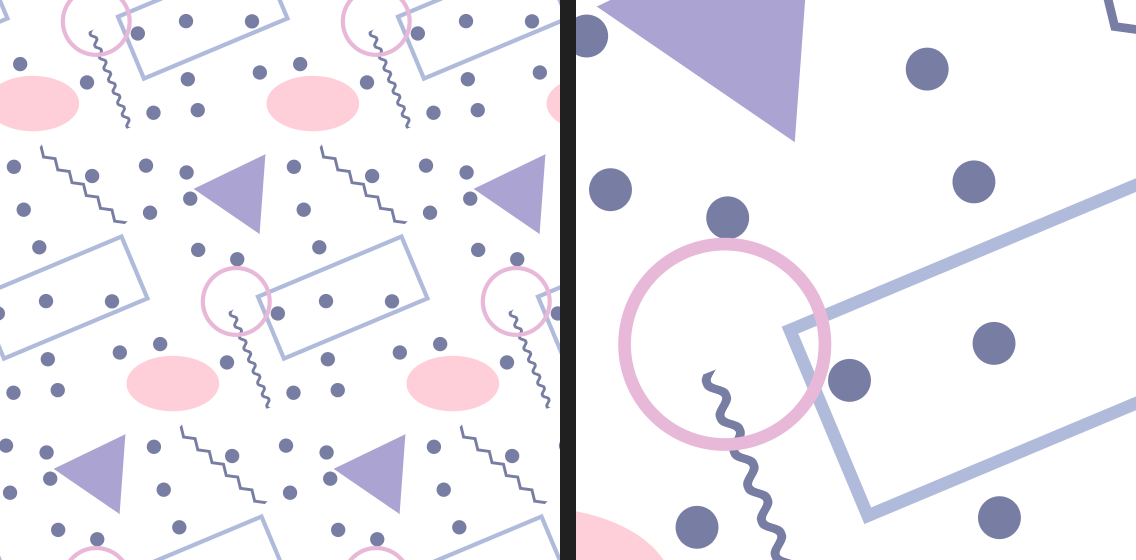
Left, the full canvas; right, a detail of the centre.
Give the GLSL for this pattern, as a WebGL 1 fragment shader.

```glsl
precision highp float;

uniform vec2 u_resolution;

#define TILE 384.0
#define TILES_ACROSS 2.0
#define OUTLINE 5.8
#define SQUIGGLE 4.0
#define DOT_RADIUS 9.8
#define DOT_COLUMNS 5
#define DOT_ROWS 6
#define DOT_JITTER 0.55
#define DOT_CLEARANCE 11.0

const float TAU = 6.2831853;
const vec3 PAPER = vec3(1.0);
const vec3 PINK = vec3(1.0, 0.81, 0.85);
const vec3 SLATE = vec3(0.47, 0.49, 0.64);
const vec3 LILAC = vec3(0.67, 0.64, 0.82);
const vec3 BLUE = vec3(0.69, 0.73, 0.86);
const vec3 ORCHID = vec3(0.91, 0.72, 0.85);

vec2 hash2(vec2 cell) {
  vec2 seed = vec2(dot(cell, vec2(127.1, 311.7)), dot(cell, vec2(269.5, 183.3)));
  return fract(sin(seed) * 43758.5453);
}

// Offset to the nearest copy; every row of tiles shifts by half a tile
vec2 nearest(vec2 offset) {
  float row = floor(offset.y / TILE + 0.5);
  offset -= row * TILE * vec2(0.5, 1.0);
  offset.x -= TILE * floor(offset.x / TILE + 0.5);
  return offset;
}

// Coordinates along and across an axis
vec2 alongAxis(vec2 p, float angle) {
  vec2 axis = vec2(cos(angle), sin(angle));
  return vec2(dot(p, axis), dot(p, vec2(-axis.y, axis.x)));
}

float ellipse(vec2 p) {
  vec2 radii = vec2(63.5, 38.0);
  p = nearest(p - vec2(45.0, 142.0));
  float k = max(length(p / radii), 0.01);
  return k * (k - 1.0) / max(length(p / (radii * radii)), 0.0001);
}

float halfPlane(vec2 p, vec2 a, vec2 b) {
  return dot(p - a, normalize(vec2(b.y - a.y, a.x - b.x)));
}

float triangle(vec2 p) {
  p = nearest(p - vec2(329.0, 264.0));
  vec2 a = vec2(-63.5, -5.0), b = vec2(35.0, -52.5), c = vec2(27.0, 57.0);
  return max(halfPlane(p, a, b), max(halfPlane(p, b, c), halfPlane(p, c, a)));
}

float disc(vec2 p) {
  return length(nearest(p - vec2(132.0, 29.4))) - 45.8;
}

float frame(vec2 p) {
  vec2 q = alongAxis(nearest(p - vec2(278.0, 24.1)), -0.397);
  q = abs(q) - vec2(106.7, 46.0);
  return abs(max(q.x, q.y)) - 0.5 * OUTLINE;
}

float zigzag(vec2 p) {
  float span = 157.5, halfStep = span / 12.0, slope = 0.68;
  vec2 q = alongAxis(nearest(p - vec2(114.5, 252.7)), 0.734);
  float fold = abs(mod(q.x + 0.5 * span, 2.0 * halfStep) - halfStep);
  float d = abs(q.y - slope * (halfStep - fold)) / sqrt(1.0 + slope * slope);
  return max(d - 0.5 * SQUIGGLE, abs(q.x) - 0.5 * span);
}

float wave(vec2 p) {
  float span = 143.0, frequency = TAU * 8.4 / span, height = 3.0;
  vec2 q = alongAxis(nearest(p - vec2(151.5, 108.5)), 1.192);
  float phase = (q.x + 0.5 * span) * frequency;
  float slope = height * frequency * cos(phase);
  float d = abs(q.y - height * sin(phase)) / sqrt(1.0 + slope * slope);
  return max(d - 0.5 * SQUIGGLE, abs(q.x) - 0.5 * span);
}

// Scattered dots, left out where they would run into another shape
float clearance(vec2 p) {
  float solids = min(min(ellipse(p), triangle(p)), disc(p));
  return min(solids, min(frame(p), min(zigzag(p), wave(p))));
}

float dots(vec2 p) {
  float d = TILE;
  vec2 spacing = TILE / vec2(DOT_COLUMNS, DOT_ROWS);
  for (int row = 0; row < DOT_ROWS; row++) {
    for (int column = 0; column < DOT_COLUMNS; column++) {
      vec2 cell = vec2(column, row);
      vec2 center = (cell + 0.5 + DOT_JITTER * (hash2(cell) - 0.5)) * spacing;
      if (clearance(center) > DOT_CLEARANCE) {
        d = min(d, length(nearest(p - center)) - DOT_RADIUS);
      }
    }
  }
  return d;
}

void main() {
  vec2 uv = gl_FragCoord.xy / u_resolution;
  vec2 p = vec2(uv.x, 1.0 - uv.y) * TILE * TILES_ACROSS;
  float pixel = TILE * TILES_ACROSS / min(u_resolution.x, u_resolution.y);

  // Layers from back to front
  vec3 color = PAPER;
  color = mix(color, PINK, clamp(0.5 - ellipse(p) / pixel, 0.0, 1.0));
  color = mix(color, LILAC, clamp(0.5 - triangle(p) / pixel, 0.0, 1.0));
  color = mix(color, BLUE, clamp(0.5 - frame(p) / pixel, 0.0, 1.0));
  float ink = min(dots(p), min(zigzag(p), wave(p)));
  color = mix(color, SLATE, clamp(0.5 - ink / pixel, 0.0, 1.0));
  float ring = abs(disc(p)) - 0.5 * OUTLINE;
  color = mix(color, ORCHID, clamp(0.5 - ring / pixel, 0.0, 1.0));
  gl_FragColor = vec4(color, 1.0);
}
```
